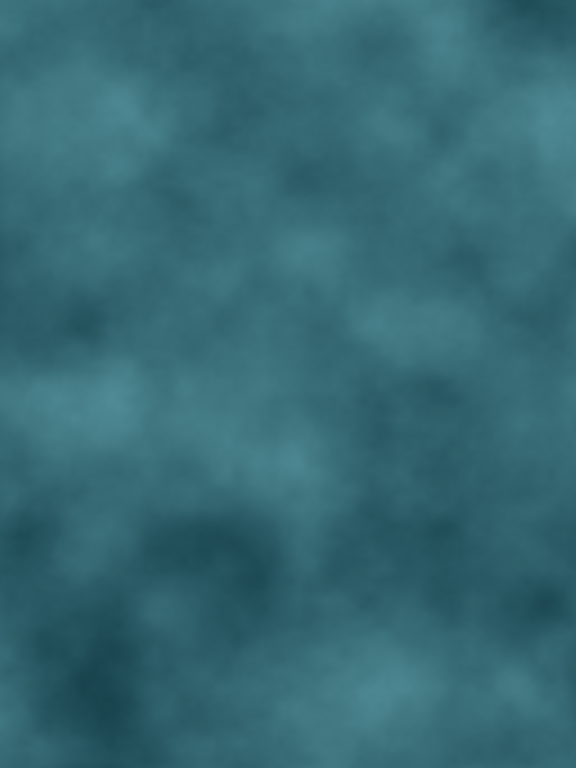
Write a Shadertoy shader that draws this texture.

```glsl
// Soft teal clouds: layered value noise shaded from deep to pale teal.

const vec3 DEEP_TEAL = vec3(0.03, 0.183, 0.223);
const vec3 PALE_TEAL = vec3(0.373, 0.623, 0.663);
const float CLOUDS_ACROSS = 4.0;   // coarse noise cells per canvas width
const int OCTAVES = 6;
const float GAIN = 0.5;            // strength of each finer layer
const float LACUNARITY = 2.0;      // frequency step between layers
const vec2 LAYER_SHIFT = vec2(17.3, 9.7);
const vec2 SEED = vec2(3.2, 7.6);

float hash(vec2 p) {
    return fract(sin(dot(p, vec2(127.1, 311.7))) * 43758.5453);
}

// Smoothly interpolated lattice noise in 0..1
float valueNoise(vec2 p) {
    vec2 cell = floor(p);
    vec2 f = fract(p);
    vec2 blend = f * f * (3.0 - 2.0 * f);
    float bottom = mix(hash(cell), hash(cell + vec2(1.0, 0.0)), blend.x);
    float top = mix(hash(cell + vec2(0.0, 1.0)), hash(cell + vec2(1.0)), blend.x);
    return mix(bottom, top, blend.y);
}

// Normalised sum of octaves, from broad clouds to faint mottling
float cloudDensity(vec2 p) {
    float sum = 0.0;
    float total = 0.0;
    float amplitude = 1.0;
    for (int i = 0; i < OCTAVES; i++) {
        sum += amplitude * valueNoise(p);
        total += amplitude;
        p = p * LACUNARITY + LAYER_SHIFT;
        amplitude *= GAIN;
    }
    return sum / total;
}

void mainImage(out vec4 fragColor, in vec2 fragCoord) {
    vec2 uv = fragCoord / iResolution.x;
    float density = cloudDensity(uv * CLOUDS_ACROSS + SEED);
    fragColor = vec4(mix(DEEP_TEAL, PALE_TEAL, density), 1.0);
}
```
